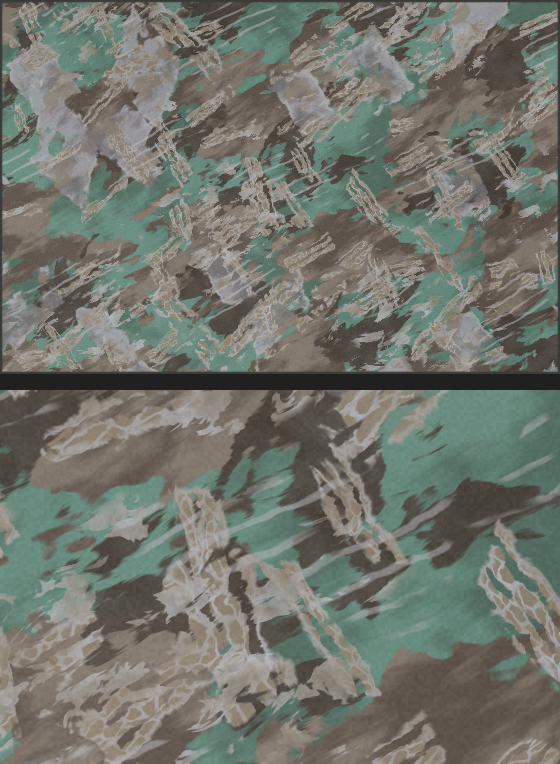
Top: the whole. Bottom: its middle third, enlarged.
This texture is drawn by a Shadertoy shader. Its source:

```glsl
// Worn collage of torn green, brown and grey paint, with scraped pale strokes

mat2 turn(float a) {
    float c = cos(a), s = sin(a);
    return mat2(c, -s, s, c);
}

vec2 hash2(vec2 p) {
    vec3 q = fract(p.xyx * vec3(.1031, .1030, .0973));
    q += dot(q, q.yzx + 33.33);
    return fract((q.xx + q.yz) * q.zy);
}

// Layered, warped sines, roughly -0.8 to 0.8
float waves(vec2 p) {
    float sum = 0., amp = .5;
    for (int i = 0; i < 5; i++) {
        p += .45 * sin(p.yx * 1.1 + float(i) * 1.7);
        sum += amp * sin(p.x) * sin(p.y + 1.);
        p = turn(.9) * p * 1.9 + 2.3;
        amp *= .62;
    }
    return sum;
}

// Cellular noise: distances to the nearest two points
vec2 cells(vec2 p) {
    vec2 near = vec2(9.);
    for (int j = -1; j <= 1; j++)
    for (int i = -1; i <= 1; i++) {
        vec2 id = floor(p) + vec2(i, j);
        float d = length(p - id - hash2(id));
        near = d < near.x ? vec2(d, near.x) : vec2(near.x, min(near.y, d));
    }
    return near;
}

// Scattered slanted pieces: edge distance, local position, random tone
vec4 pieces(vec2 p, vec2 halfSize, float keep, float seed) {
    vec4 best = vec4(9., 0., 0., 0.);
    for (int j = -1; j <= 1; j++)
    for (int i = -1; i <= 1; i++) {
        vec2 id = floor(p) + vec2(i, j);
        vec2 r = hash2(id + seed), t = hash2(id + seed + 57.);
        if (t.y > keep) continue;
        float angle = (t.x < .62 ? .5 : -1.05) + .7 * (r.y - .5);
        vec2 q = turn(angle) * (p - id - .2 - .6 * r);
        q.x += q.y * (r.x - .5) * 1.4;
        vec2 e = abs(q) - halfSize * (.5 + .7 * r.yx);
        float d = max(e.x, e.y);
        if (d < best.x) best = vec4(d, q, t.x);
    }
    return best;
}

void mainImage(out vec4 fragColor, in vec2 fragCoord) {
    vec2 p = fragCoord / iResolution.y;
    vec2 slant = turn(.5) * p;
    float rough = waves(p * 45.);
    float fibre = waves(slant * vec2(25., 110.));
    vec3 pale = vec3(.69, .69, .70);

    // Brown ground
    float tone = waves(slant * vec2(14., 30.) + 7.) + .4 * fibre;
    vec3 col = mix(vec3(.37, .33, .30), vec3(.51, .47, .43), smoothstep(-.45, .45, tone));

    // Green patches
    float patchy = waves(slant * vec2(8., 14.) + 3.) + .15 * rough;
    tone = waves(p * 9. + 20.) + .3 * fibre;
    vec3 green = mix(vec3(.33, .43, .385), vec3(.41, .55, .50), smoothstep(-.45, .3, tone));
    col = mix(col, green, smoothstep(-.06, .03, patchy));

    // Dark brown patches
    float dark = waves(slant * vec2(9., 13.) + 40.) + .2 * fibre;
    col = mix(col, vec3(.30, .265, .24) + .05 * rough, .92 * smoothstep(.2, .29, dark));

    // Broad grey shards with chalky rims
    vec4 s = pieces(p * 4.5, vec2(.42, .34), .5, 11.);
    float d = s.x + .07 * rough;
    float stain = waves(p * 22. + 5.) + .3 * fibre;
    vec3 shard = mix(vec3(.46, .45, .455), vec3(.62, .62, .64), smoothstep(-.5, .4, stain + s.w - .5));
    shard = mix(shard, vec3(.55, .50, .44), .7 * smoothstep(.1, .35, waves(p * 30. + 9.)));
    shard = mix(shard, pale, .8 * smoothstep(-.07, -.02, d) * smoothstep(-.2, .2, stain));
    float worn = smoothstep(-.5, -.3, waves(p * 18. + 31.));
    col = mix(col, shard, .9 * worn * (1. - smoothstep(-.02, .02, d)));

    // Long strokes with laced, crusty paint
    for (int k = 0; k < 2; k++) {
        float scale = 5.3 + 2.6 * float(k);
        s = pieces(p * scale, vec2(.6, .18), .5, 83. + 40. * float(k));
        d = s.x + .08 * rough;
        vec2 lace = cells(s.yz * vec2(7., 14.) + s.w * 30. + .5 * rough);
        float rim = 1. - smoothstep(.08, .3, lace.y - lace.x);
        rim = max(rim, smoothstep(-.06, -.01, d));
        vec3 crust = mix(vec3(.56, .51, .45), pale, rim * (.7 + .5 * rough));
        float furrow = smoothstep(-.85, -.35, sin(s.z * 42. + s.w * 9. + 2. * rough) + fibre);
        worn = smoothstep(-.35, -.15, waves(p * 26. + 70.));
        col = mix(col, crust, .92 * furrow * worn * (1. - smoothstep(-.02, .02, d)));
    }

    // Clustered flecks and fine diagonal scratches
    float cluster = smoothstep(0., .25, waves(p * 7. + 60.));
    float fleck = smoothstep(.2, .32, waves(slant * vec2(34., 70.) + 15.));
    col = mix(col, mix(vec3(.58, .54, .49), pale, .5 + rough), .8 * fleck * cluster);
    float scratch = smoothstep(.6, .95, sin(slant.y * 210. + 2.5 * waves(slant * 12.)));
    col = mix(col, pale, .55 * scratch * smoothstep(.22, .4, waves(slant * vec2(9., 15.) + 90.)));

    // Uneven haze, grain and thin dark frame
    col += .035 * waves(p * 3.) + .03 * (hash2(floor(p * 342.)).x - .5);
    vec2 side = min(p, vec2(iResolution.x / iResolution.y, 1.) - p);
    col = mix(vec3(.23, .23, .22), col, smoothstep(.003, .009, min(side.x, side.y)));
    fragColor = vec4(col, 1.);
}
```
